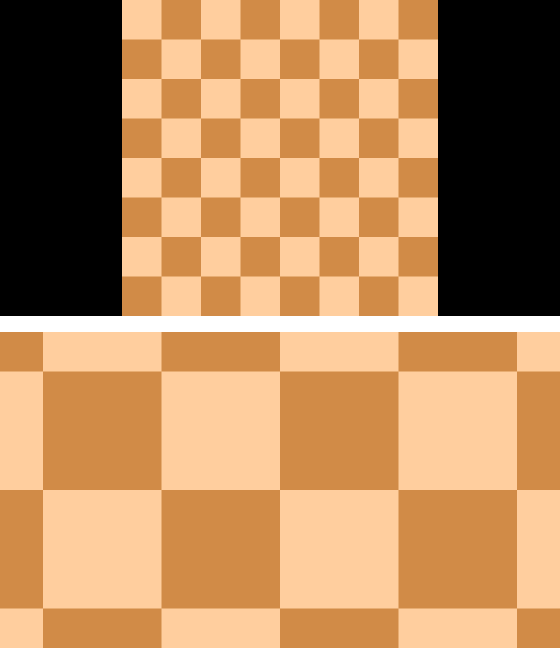
Top, the full canvas; bottom, a detail of the centre.
A WebGL 2 fragment shader for this pattern:

```glsl
#version 300 es
precision highp float;

#define CELLS 8.0
#define DARK_WOOD vec3(0.820, 0.545, 0.278)
#define LIGHT_WOOD vec3(1.000, 0.808, 0.620)
#define SURROUND vec3(0.0)

uniform vec2 u_resolution;
out vec4 fragColor;

// Signed distance to the nearest grid line: positive in even cells, negative in odd ones
vec2 stripeDistance(vec2 cell) {
    return abs(mod(cell - 0.5, 2.0) - 1.0) - 0.5;
}

void main() {
    // Cell units: the board spans the full height and is centred across
    float pixel = CELLS / u_resolution.y;
    vec2 cell = (gl_FragCoord.xy - 0.5 * u_resolution) * pixel + 0.5 * CELLS;

    // Checks: product of two smoothed square waves
    vec2 wave = clamp(2.0 * stripeDistance(cell) / pixel, -1.0, 1.0);
    float darkness = 0.5 + 0.5 * wave.x * wave.y;
    vec3 board = mix(LIGHT_WOOD, DARK_WOOD, darkness);

    // Plain bands at the left and right
    float inside = 0.5 * CELLS - abs(cell.x - 0.5 * CELLS);
    float coverage = clamp(inside / pixel + 0.5, 0.0, 1.0);

    fragColor = vec4(mix(SURROUND, board, coverage), 1.0);
}
```
